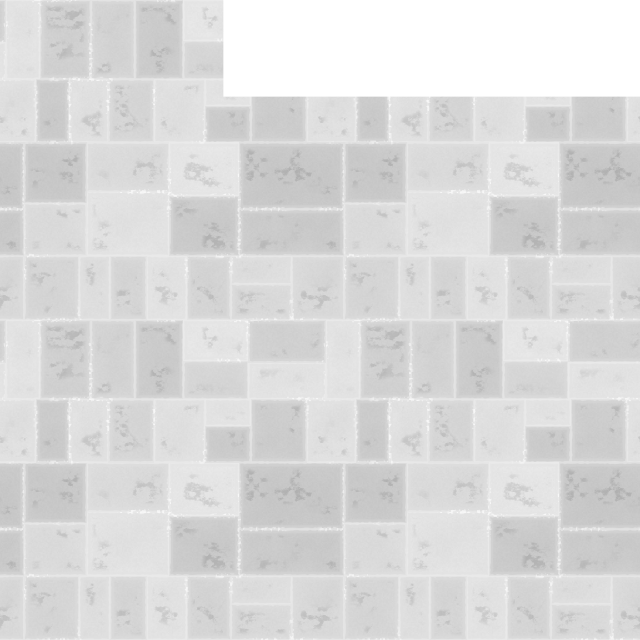
This pattern is drawn by a three.js fragment shader. Its source:

```glsl
// Pale stone paving: four courses of uneven slabs, repeated twice across and down,
// with a plain white block in the upper right. Each course lists its columns;
// slab tone, bevel, pale joints and stains follow from edge distance and noise.
varying vec2 vUv;

const float PERIOD = 384.0; // units per repeat; the canvas is two repeats wide

float hash(vec2 p) {
  vec3 q = fract(p.xyx * 0.1031);
  q += dot(q, q.yzx + 33.33);
  return fract((q.x + q.y) * q.z);
}

float noise(vec2 p) {
  vec2 i = floor(p), f = fract(p);
  f = f * f * (3.0 - 2.0 * f);
  return mix(mix(hash(i), hash(i + vec2(1, 0)), f.x),
             mix(hash(i + vec2(0, 1)), hash(i + vec2(1, 1)), f.x), f.y);
}

float fbm(vec2 p) {
  float sum = 0.0, gain = 0.5;
  for (int i = 0; i < 4; i++) {
    sum += gain * noise(p);
    p = p * 2.03 + 17.0;
    gain *= 0.5;
  }
  return sum;
}

// Column: left edge, height of its split (0 for none), upper tone, lower tone.
// Returns the distance to the slab's edge and its tone; wraps p.x into the course.
vec2 findSlab(inout vec2 p, float top, float bottom, vec4 columns[7]) {
  float first = columns[0].x;
  p.x = first + mod(p.x - first, PERIOD);
  vec4 column = columns[0];
  float right = first + PERIOD;
  for (int i = 1; i < 7; i++) {
    if (p.x >= columns[i].x) column = columns[i];
    else right = min(right, columns[i].x);
  }
  float tone = column.z;
  if (column.y > 0.0) {
    if (p.y < column.y) bottom = column.y;
    else { top = column.y; tone = column.w; }
  }
  vec2 gap = min(p - vec2(column.x, top), vec2(right, bottom) - p);
  return vec2(min(gap.x, gap.y), tone);
}

vec2 layCourses(inout vec2 p) {
  vec4 unused = vec4(2.0 * PERIOD, 0, 0, 0);
  if (p.y < 95.0) return findSlab(p, 0.0, 95.0, vec4[7](
    vec4(7, 0, .88, 0), vec4(48, 0, .81, 0), vec4(109, 0, .82, 0),
    vec4(162, 0, .79, 0), vec4(220, 49, .89, .83),
    vec4(298, 51, .81, .88), unused));
  if (p.y < 171.0) return findSlab(p, 95.0, 171.0, vec4[7](
    vec4(43, 0, .79, 0), vec4(83, 0, .87, 0), vec4(130, 0, .83, 0),
    vec4(185, 0, .87, 0), vec4(246, 127, .88, .79),
    vec4(301, 0, .80, 0), vec4(368, 0, .87, 0)));
  if (p.y < 307.0) return findSlab(p, 171.0, 307.0, vec4[7](
    vec4(29, 244, .78, .85), vec4(104, 230, .85, .88),
    vec4(203, 235, .89, .79), vec4(287, 251, .78, .79),
    unused, unused, unused));
  return findSlab(p, 307.0, PERIOD, vec4[7](
    vec4(29, 0, .83, 0), vec4(95, 0, .86, 0), vec4(132, 0, .83, 0),
    vec4(176, 0, .88, 0), vec4(224, 0, .83, 0),
    vec4(277, 341, .86, .84), vec4(350, 0, .84, 0)));
}

void main() {
  vec2 p = mod(vec2(vUv.x, 1.0 - vUv.y) * 2.0, 1.0) * PERIOD;
  vec2 slab = layCourses(p);
  float edge = slab.x, tone = slab.y;

  // Cloudy face with fine grain and clustered stains
  float shade = tone + 0.03 * (fbm(p / 30.0) - 0.47) + 0.018 * (noise(p / 1.5) - 0.5);
  float patches = smoothstep(0.48, 0.78, noise(p / 21.0 + 5.0));
  float veins = smoothstep(0.42, 0.66, fbm(p / vec2(7.0, 5.5)));
  shade -= 0.085 * patches * veins * smoothstep(5.0, 12.0, edge);

  // Soft pale bevel and a broken, brighter joint
  shade += 0.018 * exp(-edge / 9.0);
  shade = mix(shade, mix(tone, 0.90, 0.35), 0.75 * (1.0 - smoothstep(3.5, 6.0, edge)));
  float rough = edge + 1.2 * (noise(p / 3.0) - 0.5);
  float joint = 1.0 - smoothstep(0.6, 2.4, rough);
  shade = mix(shade, mix(tone, 0.93, 0.65), joint);
  float frost = smoothstep(0.5, 0.7, noise(p / 40.0 + 9.0)) * smoothstep(0.5, 0.8, noise(p / 2.2));
  shade += 0.06 * frost * (1.0 - smoothstep(1.5, 4.0, edge));

  // Plain white block in the upper right
  vec2 inside = vUv - vec2(0.349, 0.849);
  vec2 cover = clamp(inside / fwidth(vUv) + 0.5, 0.0, 1.0);
  shade = mix(min(shade, 0.97), 1.0, cover.x * cover.y);

  gl_FragColor = vec4(vec3(shade), 1.0);
}
```
